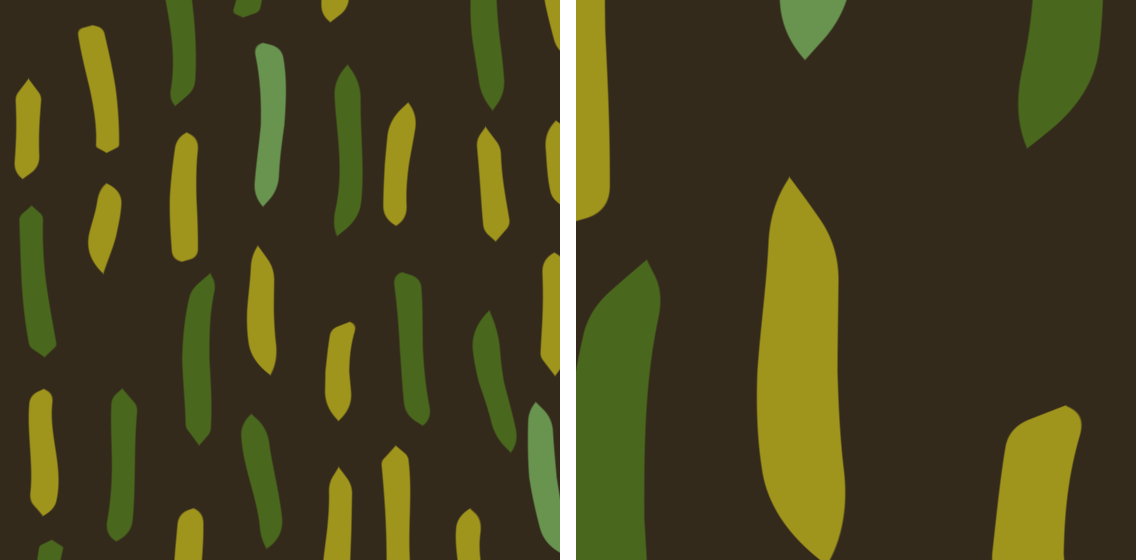
Left: the whole. Right: its middle third, enlarged.
Write a WebGL 2 fragment shader that draws this pattern.

```glsl
#version 300 es
precision highp float;
// Scattered upright brush dabs in ochre and two greens on a dark brown ground.
// Each jittered cell of a staggered grid holds one dab: a bent, leaning spine
// with a wavering half width and bevelled or rounded ends.

#define COLUMN_WIDTH 0.133
#define ROW_HEIGHT 0.31
#define HALF_WIDTH 0.0225
#define SIDE_JITTER 0.024
#define LEAN 0.13
#define BEND 0.017
#define OCHRE_SHARE 0.54
#define GREEN_SHARE 0.31
#define EDGE_PIXELS 1.1

uniform vec2 u_resolution;
out vec4 outColor;

const vec3 GROUND = vec3(0.205, 0.165, 0.105);
const vec3 OCHRE = vec3(0.625, 0.580, 0.110);
const vec3 GREEN = vec3(0.285, 0.405, 0.115);
const vec3 SAGE = vec3(0.410, 0.580, 0.315);

float hash(vec2 cell, float seed) {
  return fract(sin(dot(cell, vec2(127.1, 311.7)) + seed * 74.7) * 43758.5453);
}

float signedHash(vec2 cell, float seed) {
  return 2.0 * hash(cell, seed) - 1.0;
}

float smoothMax(float a, float b, float radius) {
  float h = max(radius - abs(a - b), 0.0) / radius;
  return max(a, b) + 0.25 * h * h * radius;
}

// Distance to one dab centred on the origin
float dabDistance(vec2 p, float halfLength, vec2 cell) {
  float t = clamp(p.y / halfLength, -1.2, 1.2);

  // Spine: lean, a bow that may be kinked, and a slight S curve
  float lean = LEAN * (signedHash(cell, 1.0) - 0.2);
  float bow = mix(1.0 - t * t, 1.0 - abs(t), 0.6 * hash(cell, 2.0));
  float curve = t * (1.0 - t * t);
  float spine = lean * p.y + BEND * signedHash(cell, 3.0) * (bow - 0.5)
              + BEND * signedHash(cell, 4.0) * curve;
  float x = p.x - spine;

  // Sides: width wavers along the dab
  float waver = 0.09 * sin(2.5 * t + 6.28 * hash(cell, 5.0));
  float side = (abs(x) - HALF_WIDTH * (1.0 + waver)) / sqrt(1.0 + lean * lean);

  // Ends: each has its own bevel, off-centre tip and rounding
  float end = p.y > 0.0 ? 10.0 : 20.0;
  float bevel = mix(0.25, 1.5, hash(cell, end + 1.0));
  float tip = 0.4 * HALF_WIDTH * signedHash(cell, end + 2.0);
  float cap = (abs(p.y) - halfLength + bevel * abs(x - tip)) / sqrt(1.0 + bevel * bevel);
  float rounding = mix(0.002, 0.024, hash(cell, end + 3.0));
  return smoothMax(side, cap, rounding);
}

void main() {
  float scale = min(u_resolution.x, u_resolution.y);
  vec2 p = gl_FragCoord.xy / scale;
  float edge = EDGE_PIXELS / scale;
  float column = floor(p.x / COLUMN_WIDTH);
  vec3 color = GROUND;

  for (int i = -1; i <= 1; i++) {
    // Every column is shifted vertically by its own amount
    float cx = column + float(i);
    float shift = ROW_HEIGHT * hash(vec2(cx, 7.0), 30.0);
    float row = floor((p.y - shift) / ROW_HEIGHT);

    for (int j = -1; j <= 1; j++) {
      vec2 cell = vec2(cx, row + float(j));

      // Evenly spread colour choice, loosened by a little noise
      float kind = fract(dot(cell, vec2(0.7549, 0.5698)) + 0.2 * hash(cell, 31.0));
      bool isOchre = kind < OCHRE_SHARE;
      bool isGreen = kind < OCHRE_SHARE + GREEN_SHARE;
      vec3 paint = isOchre ? OCHRE : isGreen ? GREEN : SAGE;
      vec2 lengths = isOchre ? vec2(0.15, 0.25) : isGreen ? vec2(0.23, 0.31) : vec2(0.26, 0.33);
      float dabLength = mix(lengths.x, lengths.y, hash(cell, 32.0));

      // Shorter dabs have more room to move within their row
      float slack = 0.5 * max(ROW_HEIGHT - dabLength, 0.0) + 0.012;
      vec2 center = (cell + 0.5) * vec2(COLUMN_WIDTH, ROW_HEIGHT) + vec2(0.0, shift);
      center += vec2(SIDE_JITTER, slack) * vec2(signedHash(cell, 33.0), signedHash(cell, 34.0));

      float d = dabDistance(p - center, 0.5 * dabLength, cell);
      color = mix(color, paint, 1.0 - smoothstep(-edge, edge, d));
    }
  }
  outColor = vec4(color, 1.0);
}
```
